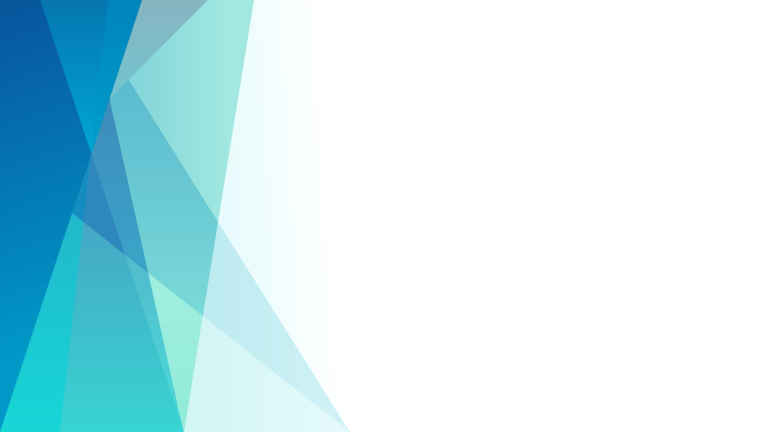
Give the GLSL for this background, as a Shadertoy shader.

```glsl
// Overlapping translucent shards in blue, teal and mint along the left of a white page.
// Eight straight edges split the plane; antialiased half-planes are combined
// into facets, each filled with its own soft gradient.

#define GLOW_START 0.50
#define GLOW_END 0.80
#define GLOW_COLOR vec3(0.91, 0.985, 0.99)
#define EDGE_SOFTNESS 1.2

// Coverage of the side to the right when travelling from top to bottom
float rightOf(vec2 p, vec2 top, vec2 bottom) {
    vec2 dir = normalize(bottom - top);
    vec2 q = p - top;
    float dist = dir.x * q.y - dir.y * q.x;
    return clamp(dist * iResolution.y / EDGE_SOFTNESS + 0.5, 0.0, 1.0);
}

// Gradient between two colours, clamped to the range [from, to]
vec3 ramp(vec3 first, vec3 last, float from, float to, float t) {
    return mix(first, last, clamp((t - from) / (to - from), 0.0, 1.0));
}

// Deep blue wedge with two lighter strips at the top
vec3 blueWedge(vec2 p, float diagonal, float steep) {
    float down = 1.0 - p.y;
    vec3 deep = ramp(vec3(0.03, 0.33, 0.61), vec3(0.0, 0.60, 0.78), 0.0, 0.85, down + 0.35 * p.x);
    vec3 strip = ramp(vec3(0.02, 0.46, 0.69), vec3(0.0, 0.66, 0.83), 0.0, 0.36, down);
    vec3 brightStrip = ramp(vec3(0.0, 0.52, 0.73), vec3(0.0, 0.62, 0.80), 0.0, 0.36, down);
    return mix(deep, mix(strip, brightStrip, steep), diagonal);
}

// Blue shards above the long fold, turquoise ones below it
vec3 innerShards(vec2 p, float diagonal, float steep, float aboveFold) {
    float down = 1.0 - p.y;
    vec3 indigo = mix(vec3(0.08, 0.55, 0.75), vec3(0.18, 0.53, 0.74), steep);
    vec3 upper = mix(indigo, ramp(vec3(0.24, 0.55, 0.73), vec3(0.23, 0.64, 0.78), 0.25, 0.6, down), diagonal);
    vec3 turquoise = ramp(vec3(0.13, 0.72, 0.80), vec3(0.09, 0.84, 0.84), 0.5, 1.0, down);
    vec3 slate = ramp(vec3(0.27, 0.66, 0.77), vec3(0.22, 0.83, 0.83), 0.52, 1.0, down);
    vec3 aqua = ramp(vec3(0.32, 0.73, 0.80), vec3(0.30, 0.86, 0.85), 0.58, 1.0, down);
    vec3 lower = mix(mix(turquoise, slate, steep), aqua, diagonal);
    return mix(lower, upper, aboveFold);
}

// Pale mint band, crossed by a teal beam and a grey corner
vec3 mintBand(vec2 p, float beamRight, float aboveFold, float belowCorner) {
    float down = 1.0 - p.y;
    vec3 mint = ramp(vec3(0.50, 0.83, 0.85), vec3(0.64, 0.91, 0.88), 0.28, 0.54, p.x);
    vec3 corner = ramp(vec3(0.53, 0.71, 0.76), vec3(0.44, 0.77, 0.81), 0.0, 0.24, down);
    vec3 beam = ramp(vec3(0.36, 0.73, 0.81), vec3(0.48, 0.86, 0.85), 0.2, 0.75, down);
    vec3 spring = ramp(vec3(0.63, 0.94, 0.88), vec3(0.57, 0.92, 0.85), 0.62, 1.0, down);
    vec3 upper = mix(beam, mint, beamRight);
    upper = mix(corner, upper, belowCorner);
    return mix(spring, upper, aboveFold);
}

// White page with a faint cyan glow and the tips of the beam and fold
vec3 page(vec2 p, float beamRight, float aboveFold) {
    float glow = 1.0 - smoothstep(GLOW_START, GLOW_END, p.x + 0.06 * (p.y - 0.5));
    vec3 open = mix(vec3(1.0), GLOW_COLOR, glow);
    vec3 beamTip = ramp(vec3(0.74, 0.92, 0.94), vec3(0.82, 0.95, 0.97), 0.48, 0.8, p.x);
    vec3 foldTip = ramp(vec3(0.82, 0.96, 0.96), vec3(0.90, 0.98, 0.98), 0.43, 0.8, p.x);
    return mix(mix(foldTip, beamTip, aboveFold), open, beamRight);
}

void mainImage(out vec4 fragColor, in vec2 fragCoord) {
    vec2 p = fragCoord / iResolution.y;

    // Edges that bound the facets
    float pastWedge = rightOf(p, vec2(0.329, 1.0), vec2(0.0, 0.0));
    float pastBand = rightOf(p, vec2(0.588, 1.0), vec2(0.426, 0.0));
    float pastInner = rightOf(p, vec2(0.253, 0.773), vec2(0.425, 0.0));
    float beamRight = rightOf(p, vec2(0.278, 0.847), vec2(0.810, 0.0));
    float aboveFold = rightOf(p, vec2(0.164, 0.509), vec2(0.810, 0.0));
    float diagonal = rightOf(p, vec2(0.093, 1.0), vec2(0.426, 0.0));
    float steep = rightOf(p, vec2(0.250, 1.0), vec2(0.139, 0.0));
    float belowCorner = rightOf(p, vec2(0.481, 1.0), vec2(0.253, 0.770));

    // Compose from left to right
    vec3 color = blueWedge(p, diagonal, steep);
    color = mix(color, innerShards(p, diagonal, steep, aboveFold), pastWedge);
    color = mix(color, mintBand(p, beamRight, aboveFold, belowCorner), pastWedge * pastInner);
    color = mix(color, page(p, beamRight, aboveFold), pastBand);
    fragColor = vec4(color, 1.0);
}
```
